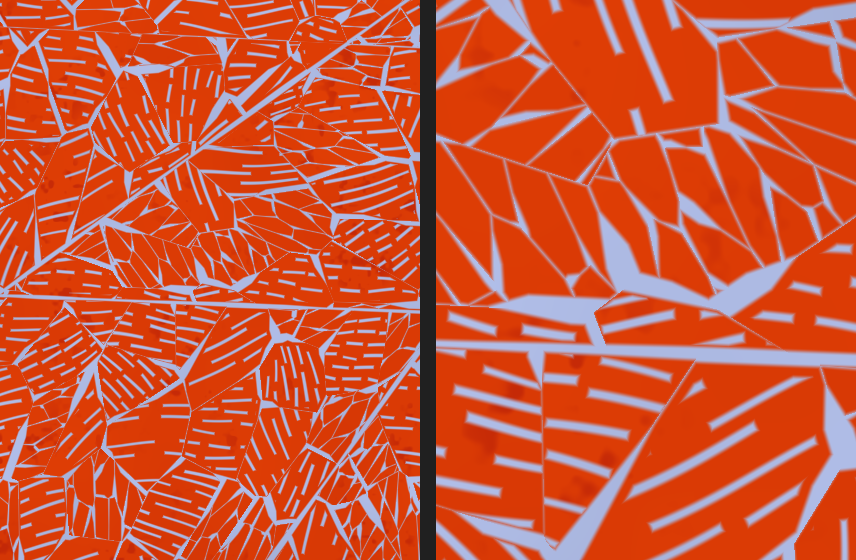
Left: the whole. Right: its middle third, enlarged.
A Shadertoy shader for this pattern:

```glsl
// Orange sheet cut into angular patches over a pale blue ground.
// Long straight cuts divide the canvas; each region is split into skewed Voronoi
// patches that hold either rows of dashes or a finer set of splinters.

const vec3 ORANGE = vec3(0.885, 0.25, 0.02);
const vec3 DEEP_ORANGE = vec3(0.83, 0.21, 0.02);
const vec3 RED_SMEAR = vec3(0.72, 0.12, 0.03);
const vec3 PALE_BLUE = vec3(0.67, 0.72, 0.88);

const vec2 PATCH_SIZE = vec2(0.20, 0.125);      // lengths in canvas widths
const vec2 SPLINTER_SIZE = vec2(0.110, 0.034);
const float JITTER = 0.95;
const float PATCH_TWIST = 0.80;                 // skew of the sides
const float SPLINTER_TWIST = 0.70;
const float PATCH_GAP = 0.011;                  // deepest wedge per side
const float SPLINTER_GAP = 0.0055;
const float SPLINTER_SHARE = 0.40;
const float STROKE = 0.0036;                    // half width of a dash
const float SOFTNESS = 0.0024;
const float ALIGN_REACH = 0.09;                 // patches this near follow a cut

// Long cuts: height at the left side, slope, half width
const vec3 CUTS[4] = vec3[4](
    vec3(0.635, 0.72, 0.0062), vec3(0.630, -0.04, 0.0048),
    vec3(-0.900, 1.40, 0.0062), vec3(1.270, -0.05, 0.0006));

struct Tile { vec2 id; vec2 site; float edge; };

vec2 hash2(vec2 p) {
    vec3 q = fract(p.xyx * vec3(0.1031, 0.1030, 0.0973));
    q += dot(q, q.yzx + 33.33);
    return fract((q.xx + q.yz) * q.zy);
}

float noise(vec2 p) {
    vec2 c = floor(p), f = fract(p);
    f = f * f * (3.0 - 2.0 * f);
    return mix(mix(hash2(c).x, hash2(c + vec2(1, 0)).x, f.x),
               mix(hash2(c + vec2(0, 1)).x, hash2(c + vec2(1, 1)).x, f.x), f.y);
}

// Takes a point into a frame whose x axis lies at angle a
mat2 frame(float a) { return mat2(cos(a), -sin(a), sin(a), cos(a)); }

vec2 siteOf(vec2 c, float seed) {
    return c + 0.5 + JITTER * (hash2(c + seed) - 0.5);
}

// Distance to a line in stretched space, measured in canvas units
float lineDistance(vec2 v, vec2 n, vec2 size) { return dot(v, n) / length(n / size); }

// Voronoi cell whose sides are turned at random, leaving wedges up to maxGap deep
Tile shatter(vec2 p, vec2 size, float seed, float twist, float maxGap) {
    vec2 q = p / size, base = floor(q), id = base, site = q;
    float best = 9.0, edge = 9.0;
    for (int j = -1; j <= 1; j++)
    for (int i = -1; i <= 1; i++) {
        vec2 c = base + vec2(i, j), s = siteOf(c, seed);
        float d = distance(s, q);
        if (d < best) { best = d; id = c; site = s; }
    }
    for (int j = -2; j <= 2; j++)
    for (int i = -2; i <= 2; i++) {
        if (i == 0 && j == 0) continue;
        vec2 c = id + vec2(i, j), s = siteOf(c, seed);
        vec2 n = normalize(s - site), toSide = 0.5 * (s + site) - q;
        float turn = twist * (hash2(c * 1.7 + id * 3.1 + seed).x - 0.5);
        float side = lineDistance(toSide, n, size);
        float turned = lineDistance(toSide, frame(turn) * n, size);
        edge = min(edge, min(side, max(turned, side - maxGap)));
    }
    return Tile(id, site * size, edge);
}

// Rows of blunt dashes with random length, offset and slant
float dashes(vec2 q, float pitch, float span, float seed) {
    float row = floor(q.y / pitch);
    float x = q.x / span + hash2(vec2(row, seed)).x;
    vec2 h = hash2(vec2(row, floor(x)) + seed);
    vec2 c = vec2((fract(x) - 0.5) * span, (fract(q.y / pitch) - 0.5) * pitch);
    c.y -= pitch * ((h.y - 0.5) * 0.35 + (h.x - 0.5) * 0.7 * c.x / span);
    float halfLength = span * mix(0.28, 0.47, h.x);
    float d = max(abs(c.x) - halfLength, abs(c.y) - STROKE * mix(0.75, 1.15, h.y));
    return h.y > 0.92 ? 1.0 : d;
}

float cutDistance(vec2 p, vec3 cut) {
    return (p.y - cut.x - cut.y * p.x) / sqrt(1.0 + cut.y * cut.y);
}

void mainImage(out vec4 fragColor, in vec2 fragCoord) {
    vec2 p = fragCoord / iResolution.x;
    float soft = max(SOFTNESS, 0.7 / iResolution.x);

    // Regions between the long cuts
    float seed = 11.0, bit = 1.0, cutEdge = 9.0;
    for (int i = 0; i < 4; i++) {
        float d = cutDistance(p, CUTS[i]);
        if (d > 0.0) seed += 17.0 * bit;
        bit *= 2.0;
        float taper = mix(0.5, 1.3, noise(vec2(p.x * 9.0, float(i) * 7.0)));
        cutEdge = min(cutEdge, abs(d) - CUTS[i].z * taper);
    }

    // Patch and its own direction
    mat2 grain = frame(3.1416 * hash2(vec2(seed, 3.0)).x);
    Tile tile = shatter(grain * p, PATCH_SIZE, seed, PATCH_TWIST, PATCH_GAP);
    vec2 center = tile.site * grain;
    vec2 h = hash2(tile.id + seed * 1.3), k = hash2(tile.id * 2.3 + seed + 5.0);
    float angle = 3.1416 * h.x;
    for (int i = 0; i < 4; i++)
        if (abs(cutDistance(center, CUTS[i])) < ALIGN_REACH)
            angle = atan(CUTS[i].y) + 0.4 * (h.x - 0.5);
    vec2 local = frame(angle) * (p - center);
    float edge = min(tile.edge, cutEdge);
    float gap = mix(-0.0014, 0.0012, k.y);
    float pale = 1.0 - smoothstep(gap - soft, gap + soft, edge);

    // Fill: splinters or fanned, slightly bent dashes
    float fillDistance, tone = h.y;
    if (k.x < SPLINTER_SHARE) {
        Tile splinter = shatter(local, SPLINTER_SIZE, floor(90.0 * h.y),
                                SPLINTER_TWIST, SPLINTER_GAP);
        fillDistance = splinter.edge - 0.0006;
        tone = hash2(splinter.id + seed).x;
    } else {
        local.y += 0.004 * sin(local.x * 22.0 + 6.3 * h.y);
        local.y /= 1.0 + (h.y - 0.5) * 4.0 * clamp(local.x, -0.15, 0.15);
        float span = mix(0.055, 0.26, k.y * k.y);
        float pitch = mix(0.024, 0.032, h.y);
        fillDistance = dashes(local + 5.0, pitch, span, floor(90.0 * h.x));
        fillDistance = max(fillDistance, mix(-0.002, 0.010, fract(h.x * 7.0)) - edge);
    }
    pale = max(pale, 1.0 - smoothstep(-soft, soft, fillDistance));

    // Uneven paint with small red smears
    float cloud = noise(p * 5.0);
    vec3 paint = mix(DEEP_ORANGE, ORANGE, clamp(0.5 * cloud + 0.35 * tone + 0.2 * p.y, 0.0, 1.0));
    float smear = noise(p * 38.0) * 0.6 + noise(p * 90.0) * 0.4;
    smear = smoothstep(0.58, 0.78, smear) * smoothstep(0.5, 0.8, noise(p * 7.0 + 30.0));
    paint = mix(paint, RED_SMEAR, 0.6 * smear);
    vec3 ground = PALE_BLUE * mix(0.96, 1.04, noise(p * 6.0 + 9.0));
    fragColor = vec4(mix(paint, ground, pale), 1.0);
}
```
